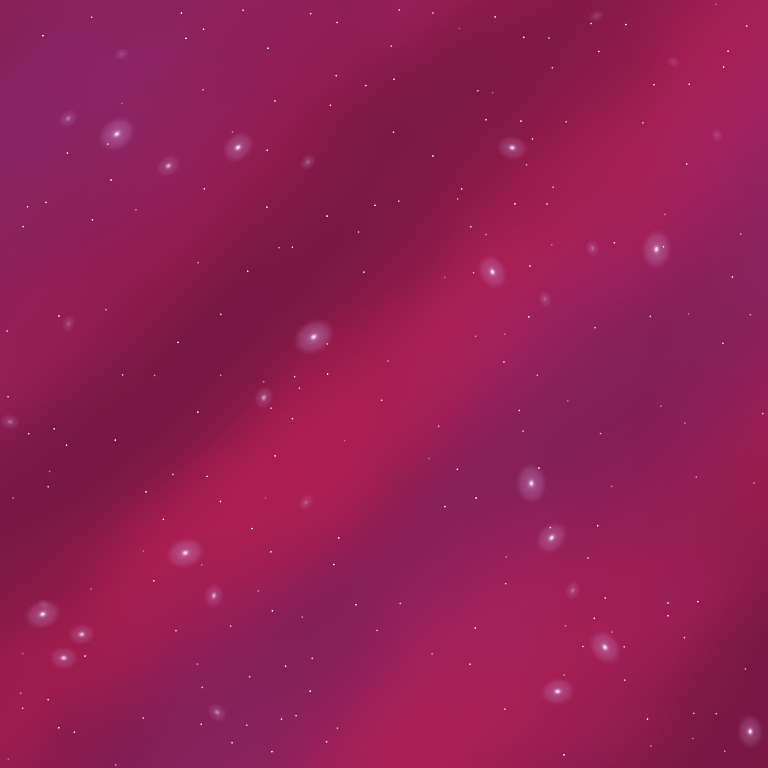
Give the GLSL for this background, as a Shadertoy shader.

```glsl
#define DARK vec3(0.475, 0.095, 0.265)
#define CRIMSON vec3(0.69, 0.118, 0.318)
#define VIOLET vec3(0.56, 0.152, 0.425)
#define STAR_TINT vec3(1.0, 0.93, 0.98)
#define HALO_TINT vec3(0.80, 0.56, 0.80)
#define CLOUD_SCALE 2.6
#define STAR_GRID 24.0
#define STAR_DENSITY 0.36
#define STAR_RADIUS 0.0011
#define GLOW_COUNT 32

vec2 hash22(vec2 p) {
    vec3 q = fract(vec3(p.xyx) * vec3(0.1031, 0.1030, 0.0973));
    q += dot(q, q.yzx + 33.33);
    return fract((q.xx + q.yz) * q.zy);
}

float valueNoise(vec2 p) {
    vec2 i = floor(p), f = fract(p);
    vec2 u = f * f * f * (f * (f * 6.0 - 15.0) + 10.0);
    float low = mix(hash22(i).x, hash22(i + vec2(1, 0)).x, u.x);
    float high = mix(hash22(i + vec2(0, 1)).x, hash22(i + vec2(1, 1)).x, u.x);
    return mix(low, high, u.y);
}

// Soft fractal noise centred on zero
float cloudNoise(vec2 p) {
    float sum = 0.0, amplitude = 0.64;
    for (int i = 0; i < 4; i++) {
        sum += amplitude * (valueNoise(p) - 0.5);
        p = mat2(0.8, 0.6, -0.6, 0.8) * p * 2.0 + 17.3;
        amplitude *= 0.37;
    }
    return sum;
}

// Warped diagonal bands of dark, crimson and violet gas
vec3 nebula(vec2 uv) {
    vec2 diagonal = vec2(uv.x + uv.y, uv.y - uv.x) * 0.7071;
    vec2 p = diagonal * vec2(0.8, 1.2) * CLOUD_SCALE;
    float across = diagonal.y + 0.22 * cloudNoise(p + 41.0);
    float tone = 0.50 + 0.27 * cos(across * 15.0) + 0.85 * cloudNoise(p + 7.0);
    float violet = 0.42 + 0.32 * cos((across + 0.24) * 7.85) + 0.7 * cloudNoise(p + 83.0);
    vec3 gas = mix(DARK, CRIMSON, smoothstep(0.0, 1.0, tone));
    return mix(gas, VIOLET, 0.85 * smoothstep(0.0, 1.0, violet));
}

// Pinpoint stars, at most one in each grid cell
float pinStars(vec2 uv, float pixel) {
    vec2 cell = floor(uv * STAR_GRID);
    vec2 traits = hash22(cell + 131.0);
    vec2 center = (cell + 0.07 + 0.86 * hash22(cell + 29.0)) / STAR_GRID;
    float d = length(uv - center);
    float disc = 1.0 - smoothstep(STAR_RADIUS - 0.5 * pixel, STAR_RADIUS + 0.5 * pixel, d);
    return disc * step(traits.x, STAR_DENSITY) * mix(0.2, 1.0, sqrt(traits.y));
}

// Tilted oval halo and bright core: x is the halo, y the core
vec2 glowStar(vec2 offset, float power, float angle) {
    float radius = mix(0.009, 0.031, power);
    float c = cos(angle), s = sin(angle);
    vec2 q = mat2(c, -s, s, c) * offset * vec2(1.0, 1.3);
    float r = length(q) / radius;
    float edge = 1.0 - smoothstep(0.55, 1.0, r);
    float halo = edge * (0.16 + 0.5 * exp(-3.5 * r)) * mix(0.45, 1.25, power);
    float core = exp(-dot(q, q) / (0.0032 * 0.0032)) * smoothstep(0.0, 0.7, power);
    return vec2(halo, core);
}

void mainImage(out vec4 fragColor, in vec2 fragCoord) {
    vec2 uv = fragCoord / iResolution.y;
    float pixel = 1.0 / iResolution.y;
    vec2 extent = vec2(iResolution.x / iResolution.y, 1.0);
    vec3 color = nebula(uv);

    // Scattered glowing stars, mostly faint
    for (int i = 0; i < GLOW_COUNT; i++) {
        vec2 seed = vec2(float(i) * 3.0 + 5.0, 61.0);
        vec2 center = hash22(seed) * extent;
        vec2 traits = hash22(seed + 211.0);
        vec2 glow = glowStar(uv - center, pow(traits.x, 1.5), traits.y * 6.2832);
        color = mix(color, HALO_TINT, min(glow.x, 1.0));
        color = mix(color, STAR_TINT, glow.y);
    }

    color = mix(color, STAR_TINT, pinStars(uv, pixel));
    fragColor = vec4(color, 1.0);
}
```
